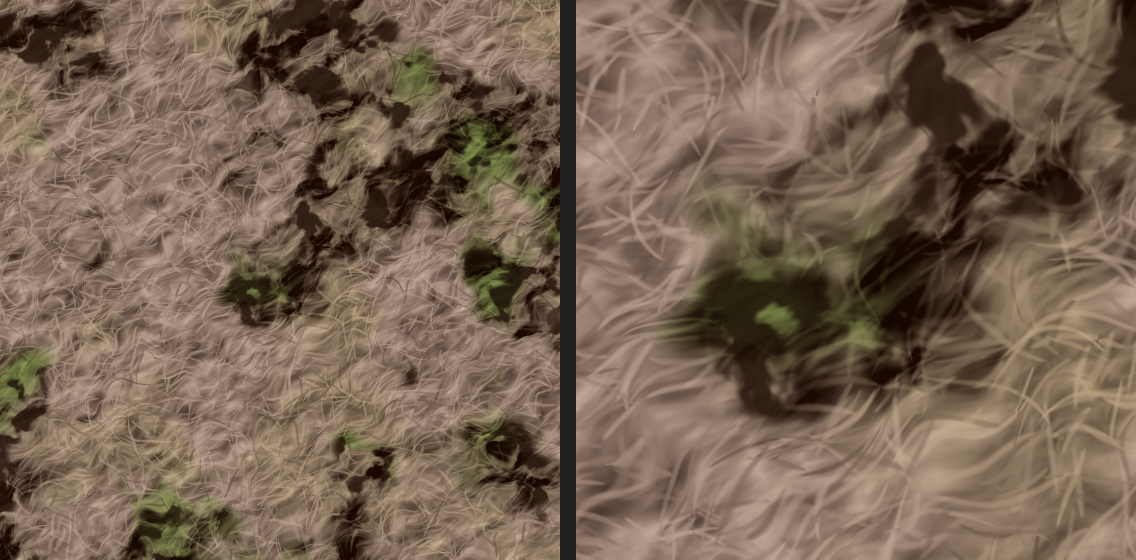
Left: the whole. Right: its middle third, enlarged.
Give the GLSL for this texture, as a three.js fragment shader.

```glsl
// Dry, trampled grass over pinkish soil, with dark hollows and a few green tufts.
// Warped noise sets the brightness of the ground, layers of curved blades are
// laid over it, and a soil ramp with straw and green tints gives the colour.
varying vec2 vUv;

float hash(vec2 p) {
  return fract(sin(dot(p, vec2(127.1, 311.7))) * 43758.5453);
}

float noise(vec2 p) {
  vec2 i = floor(p), f = fract(p);
  f = f * f * (3.0 - 2.0 * f);
  return mix(mix(hash(i), hash(i + vec2(1.0, 0.0)), f.x),
             mix(hash(i + vec2(0.0, 1.0)), hash(i + 1.0), f.x), f.y);
}

float fbm(vec2 p) {
  float sum = 0.0, amp = 0.533;
  for (int i = 0; i < 4; i++) {
    sum += amp * noise(p);
    p = mat2(1.6, 1.2, -1.2, 1.6) * p + 7.3;
    amp *= 0.5;
  }
  return sum;
}

vec2 rotate(vec2 p, float a) {
  float c = cos(a), s = sin(a);
  return vec2(c * p.x + s * p.y, c * p.y - s * p.x);
}

// One curved blade per cell: x is coverage, y is brightness
vec2 blades(vec2 p, float scale, float seed) {
  vec2 g = rotate(p, seed) * scale + seed * 17.0;
  vec2 cell = floor(g), best = vec2(0.0);
  for (int y = -1; y <= 1; y++) {
    for (int x = -1; x <= 1; x++) {
      vec2 id = cell + vec2(x, y);
      float h = hash(id + seed), k = hash(id + 31.7 + seed);
      vec2 root = id + vec2(hash(id + 5.1), hash(id + 9.4));
      // Most blades lean up to the right, with local drift and scatter
      float lean = 0.6 + 1.8 * (noise(id / scale * 4.0 + 3.0) - 0.5) + 2.0 * (h - 0.5);
      vec2 d = rotate(g - root, lean - seed);
      d.y += (k - 0.5) * 0.9 * d.x * d.x;
      float along = d.x / mix(0.4, 0.9, k);
      float width = mix(0.0012, 0.003, hash(id + 2.6)) * (1.0 - along * along);
      float cover = 1.0 - smoothstep(0.2 * width, width + 0.0012, abs(d.y) / scale);
      cover *= 1.0 - smoothstep(0.75, 1.0, abs(along));
      if (cover > best.x) best = vec2(cover, hash(id + 12.9));
    }
  }
  return best;
}

void main() {
  vec2 p = vUv;
  vec2 warped = p + 0.022 * (vec2(noise(p * 24.0), noise(p * 24.0 + 40.0)) - 0.5);
  vec2 grain = rotate(warped, 0.6);

  // Ground brightness: stretched litter and fine curling ridges
  float litter = fbm(grain * vec2(30.0, 62.0));
  float ridge = 1.0 - abs(2.0 * noise(grain * vec2(42.0, 85.0) + 11.0) - 1.0);
  float tone = 0.70 + 1.0 * (litter - 0.5) + 0.24 * (ridge - 0.5);

  // Shaded clumps broken into small dark hollows
  float clump = smoothstep(0.47, 0.68, fbm(warped * 6.5 + 2.0));
  float hollow = smoothstep(0.46, 0.64, fbm(grain * vec2(19.0, 32.0) + 60.0)) * clump;
  tone -= 0.14 * clump + 0.65 * hollow;

  // Straw, from long sparse blades to short dense ones
  for (int i = 0; i < 8; i++) {
    float layer = float(i);
    vec2 blade = blades(warped, 34.0 - 3.2 * layer, 1.0 + layer * 1.37);
    float bright = mix(0.40, 1.14, sqrt(blade.y)) - 0.22 * clump;
    tone = mix(tone, bright, blade.x * 0.55 * (1.0 - 0.72 * hollow));
  }

  // Deepest gaps stay nearly black over the straw
  float gap = smoothstep(0.54, 0.64, fbm(grain * vec2(20.0, 28.0) + 90.0));
  tone = mix(tone, 0.04, 0.85 * gap * smoothstep(0.35, 0.9, clump));

  // Soil ramp, then yellow straw patches and green tufts
  tone = clamp(tone, -0.04, 1.22);
  vec3 color = vec3(0.12, 0.05, 0.02) + tone * vec3(0.57, 0.54, 0.51);
  float straw = smoothstep(0.45, 0.7, fbm(p * 5.0 + 23.0));
  color += max(straw, 0.6 * clump) * vec3(-0.005, 0.012, -0.05) * tone;
  float tuft = clump * smoothstep(0.55, 0.8, noise(warped * 8.0 + 70.0));
  color = mix(color, color * vec3(0.74, 1.04, 0.58), 0.8 * tuft);
  gl_FragColor = vec4(clamp(color, 0.0, 1.0), 1.0);
}
```
